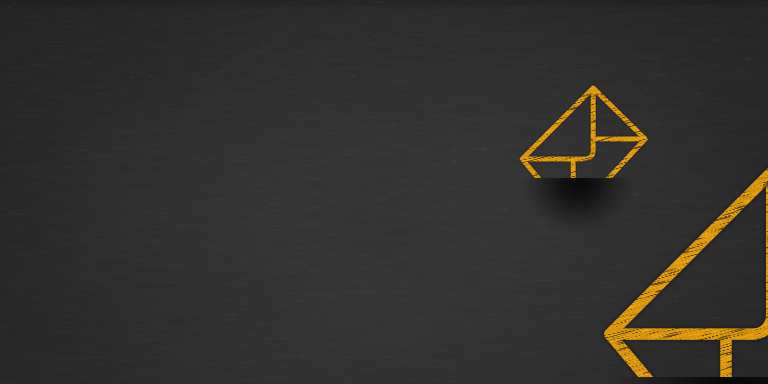
Reproduce this background procedurally as a Shadertoy shader.

```glsl
// Charcoal brushed panel with two hatched gold line figures, each cut off above a soft shadow.

float hash(vec2 p) {
    vec3 q = fract(vec3(p.xyx) * 0.1031);
    q += dot(q, q.yzx + 33.33);
    return fract((q.x + q.y) * q.z);
}

float noise(vec2 p) {
    vec2 i = floor(p), f = fract(p);
    f = f * f * (3.0 - 2.0 * f);
    return mix(mix(hash(i), hash(i + vec2(1, 0)), f.x),
               mix(hash(i + vec2(0, 1)), hash(i + vec2(1, 1)), f.x), f.y);
}

float segment(vec2 p, vec2 a, vec2 b) {
    vec2 pa = p - a, ba = b - a;
    return length(pa - ba * clamp(dot(pa, ba) / dot(ba, ba), 0.0, 1.0));
}

// Distance to the centre lines of the angular figure; its left tip is near the origin.
float figureLines(vec2 p) {
    vec2 left = vec2(3, 0), top = vec2(74, 71), right = vec2(126, 20);
    float d = segment(p, left, top);
    d = min(d, segment(p, top, right));
    d = min(d, segment(p, right, vec2(86, -23)));
    d = min(d, segment(p, left, vec2(24, -25)));
    d = min(d, segment(p, left, vec2(66, 0)));
    d = min(d, segment(p, vec2(74, 8), top));
    d = min(d, segment(p, vec2(75, 20), right));
    d = min(d, segment(p, vec2(54, 0), vec2(54, -25)));
    // Rounded elbow joining the upright and the base
    vec2 q = p - vec2(66, 8);
    if (q.x > 0.0 && q.y < 0.0) d = min(d, abs(length(q) - 8.0));
    return d;
}

// Gold paint with slanted dark scratches
vec3 goldHatch(vec2 p) {
    vec2 along = vec2(0.966, 0.259);
    vec2 q = vec2(dot(p, along), dot(p, vec2(-along.y, along.x)));
    float grain = noise(q * vec2(0.06, 1.1) + 40.0);
    float fine = noise(q * vec2(0.12, 2.2) + 90.0);
    vec3 gold = mix(vec3(0.76, 0.52, 0.05), vec3(0.96, 0.67, 0.05), fine);
    float scratch = 1.0 - smoothstep(0.16, 0.42, grain * 0.7 + fine * 0.3);
    return mix(gold, vec3(0.27, 0.20, 0.10), scratch * 0.85);
}

void addFigure(inout vec3 color, vec2 uv, vec2 tip, float size) {
    vec2 p = (uv - tip) / size;
    float pixel = 1.0 / (iResolution.y * size);
    float above = smoothstep(-0.5, 0.5, (p.y + 18.8) / pixel);

    // Shadow lying under the cut
    float spread = length((p - vec2(59, -23)) / vec2(62, 57));
    float shadow = 1.0 - smoothstep(0.0, 1.0, spread);
    color *= 1.0 - 0.78 * shadow * (1.0 - above);

    // Dark rim, then the painted stroke
    float d = figureLines(p);
    color *= 1.0 - 0.2 * above * (1.0 - smoothstep(2.4, 4.5, d));
    float stroke = 1.0 - smoothstep(-0.6, 0.6, (d - 2.5) / pixel);
    color = mix(color, goldHatch(p * size * 384.0), stroke * above);
}

void mainImage(out vec4 fragColor, in vec2 fragCoord) {
    vec2 uv = fragCoord / iResolution.y;
    float aspect = iResolution.x / iResolution.y;

    // Panel, lighter in the lower middle
    vec2 fromGlow = (uv - vec2(aspect * 0.52, 0.38)) / vec2(aspect * 0.62, 0.85);
    float light = mix(0.207, 0.150, smoothstep(0.15, 1.1, length(fromGlow)));
    light *= 1.0 - 0.15 * smoothstep(0.97, 1.0, uv.y);

    // Horizontal brushing and sparse bright flecks
    float brush = noise(uv * vec2(22, 210)) - 0.5;
    float fleck = smoothstep(0.84, 1.0, noise(uv * vec2(38, 240) + 70.0));
    float cloud = noise(uv * vec2(3, 5) + 12.0) - 0.5;
    light += 0.014 * brush + 0.022 * fleck + 0.008 * cloud;
    vec3 color = vec3(light);

    addFigure(color, uv, vec2(1.352, 0.586), 1.0 / 384.0);
    addFigure(color, uv, vec2(1.570, 0.130), 2.28 / 384.0);

    fragColor = vec4(clamp(color, 0.0, 1.0), 1.0);
}
```
